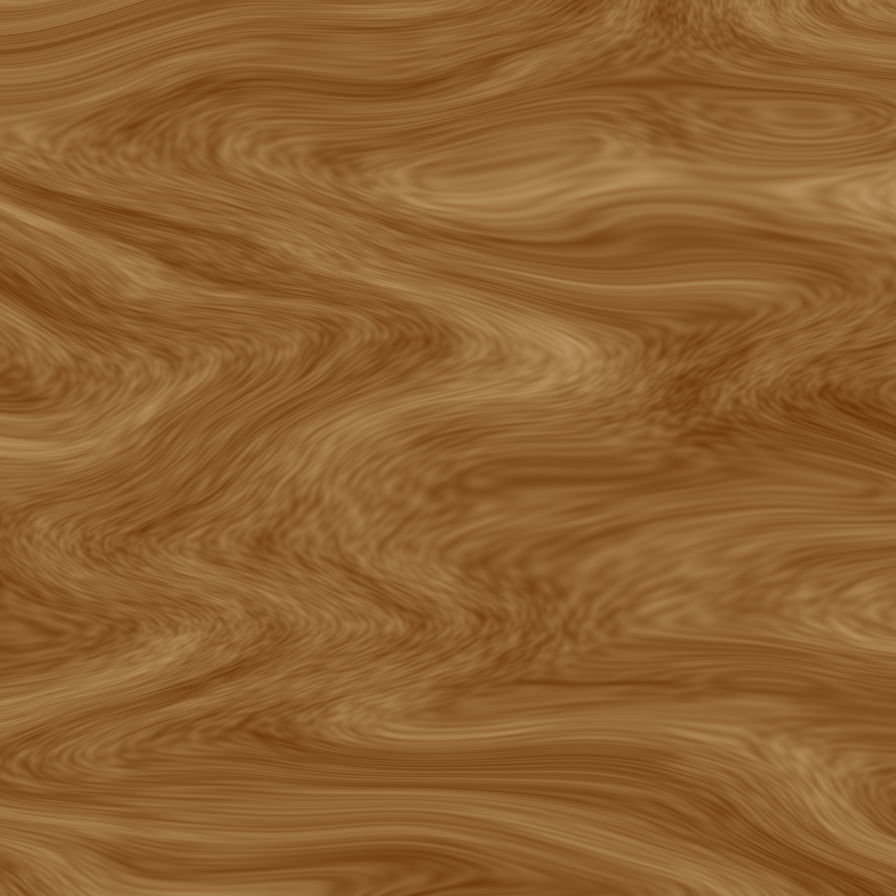
Reproduce this texture procedurally as a WebGL 1 fragment shader.

```glsl
precision highp float;
// Polished brown wood with folded, swirling grain.
uniform vec2 u_resolution;

vec2 randomDirection(vec2 cell) {
  vec3 h = fract(cell.xyx * vec3(0.1031, 0.1030, 0.0973));
  h += dot(h, h.yzx + 33.33);
  float angle = 6.28318 * fract((h.x + h.y) * h.z);
  return vec2(cos(angle), sin(angle));
}

// Gradient noise, roughly -1 to 1.
float noise(vec2 p) {
  vec2 cell = floor(p);
  vec2 f = p - cell;
  vec2 blend = f * f * f * (f * (f * 6.0 - 15.0) + 10.0);
  vec2 e = vec2(1.0, 0.0);
  float a = dot(randomDirection(cell), f);
  float b = dot(randomDirection(cell + e.xy), f - e.xy);
  float c = dot(randomDirection(cell + e.yx), f - e.yx);
  float d = dot(randomDirection(cell + e.xx), f - e.xx);
  return 1.6 * mix(mix(a, b, blend.x), mix(c, d, blend.x), blend.y);
}

// Sideways shear draws the grain into long horizontal chevrons.
vec2 foldGrain(vec2 p) {
  vec2 q = p;
  q.y += 0.06 * noise(p * vec2(2.2, 3.0) + 17.3);
  q.x += 0.72 * noise(q * vec2(1.1, 4.6) + 5.7);
  q.x += 0.07 * noise(p * vec2(3.5, 10.0) + 41.2);
  q.y += 0.04 * noise(q * vec2(2.5, 3.5) + 63.8);
  return q;
}

// Broad bands, blotches and fine fibres, all carried by the fold.
float woodTone(vec2 p) {
  vec2 q = foldGrain(p);
  mat2 tilt = mat2(0.88, 0.47, -0.47, 0.88);
  float tone = 0.78 * noise(q * vec2(3.4, 4.5) + 8.1);
  q = tilt * q;
  tone += 0.56 * noise(q * vec2(9.0, 11.0) + 23.4);
  tone += 0.36 * noise(q * vec2(27.0, 33.0) + 51.9);
  tone += 0.52 * noise(q * vec2(70.0, 92.0) + 79.6);
  return tone;
}

void main() {
  // Average four samples to soften the thinnest fibres.
  float tone = 0.0;
  for (int i = 0; i < 4; i++) {
    float k = float(i);
    vec2 offset = vec2(mod(k, 2.0), floor(k * 0.5)) * 0.5 - 0.25;
    tone += 0.25 * woodTone((gl_FragCoord.xy + offset) / u_resolution.y);
  }
  vec3 midBrown = vec3(0.557, 0.380, 0.183);
  vec3 toneStep = vec3(0.11, 0.13, 0.13);
  gl_FragColor = vec4(midBrown + toneStep * tone, 1.0);
}
```
